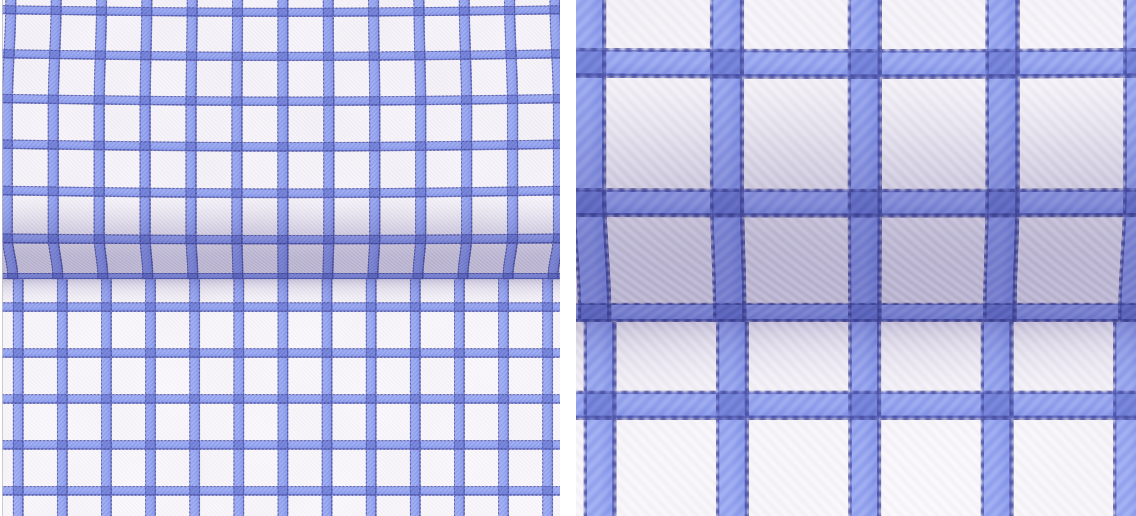
Left, the full canvas; right, a detail of the centre.
Reproduce this texture procedurally as a WebGL 1 fragment shader.

```glsl
precision highp float;
// Blue windowpane check on white twill: a rolled sheet lies over a flat one.
// Each sheet maps the canvas to check coordinates (one unit per repeat), then
// shares one weave function; the roll adds compression, shade and a cast shadow.
uniform vec2 u_resolution;

const float TAU = 6.2831853;
const float CHECKS = 12.35;   // repeats across the canvas
const float FOLD = 6.16;      // fold line, in checks below the top
const float CENTRE = 6.238;   // stripe that stays straight on both sheets

const vec3 WHITE = vec3(0.98, 0.97, 0.99);
const vec3 PALE_BLUE = vec3(0.66, 0.71, 0.96);
const vec3 MID_BLUE = vec3(0.47, 0.54, 0.89);
const vec3 NAVY = vec3(0.27, 0.29, 0.62);
const vec3 SHADE = vec3(0.78, 0.765, 0.86);

float hash(float n) {
  return fract(sin(n * 91.345) * 4375.85);
}

float wave(float t) {
  return 0.5 + 0.5 * sin(TAU * t);
}

// Soft coverage of a line centred on zero.
float line(float d, float halfWidth, float aa) {
  return 1.0 - smoothstep(halfWidth - 0.5 * aa, halfWidth + 0.5 * aa, abs(d));
}

// Signed distance to the nearest stripe of a unit repeat.
float repeatDistance(float k) {
  return fract(k + 0.5) - 0.5;
}

// Stitched border threads: the far side is firmer than the near side.
float borders(float k, float along, float halfWidth, float aa) {
  float d = repeatDistance(k);
  float phase = hash(floor(k + 0.5));
  float dash = wave(along * 12.0 + phase);
  float nearSide = line(d + halfWidth, 0.013, aa) * mix(0.35, 0.95, dash);
  float farSide = line(d - halfWidth, 0.016, aa) * mix(0.55, 1.0, 1.0 - dash);
  return max(nearSide, farSide);
}

// Dyed band with diagonal ribs and a darker far side.
vec3 bandColour(float k, float halfWidth, float rib) {
  float across = repeatDistance(k) / halfWidth;
  float tone = 0.28 + 0.3 * smoothstep(-0.2, 1.0, across) + 0.35 * (rib - 0.5);
  tone += 0.12 * (hash(floor(k + 0.5) + 17.0) - 0.5);
  return mix(PALE_BLUE, MID_BLUE, tone);
}

// Woven cloth at check coordinates k; shade darkens it and deepens the ribs.
vec3 cloth(vec2 k, float shade, float aa) {
  const float WARP = 0.11;
  const float WEFT = 0.092;
  float rib = wave((k.x + k.y) * 10.0);
  float fineTwill = wave((k.x - k.y) * 11.0);
  float mottle = sin(k.x * 2.1 + sin(k.y * 1.3)) * sin(k.y * 1.7 + k.x * 0.6);

  vec3 colour = WHITE - mix(0.025, 0.07, shade) * fineTwill + 0.006 * mottle;
  float warp = line(repeatDistance(k.x), WARP, aa);
  float weft = line(repeatDistance(k.y), WEFT, aa);
  colour = mix(colour, bandColour(k.x, WARP, rib), warp);
  colour = mix(colour, bandColour(k.y, WEFT, rib), weft);
  colour = mix(colour, mix(MID_BLUE, NAVY, 0.12 + 0.22 * rib), warp * weft * 0.8);

  float edge = max(borders(k.x, k.y, WARP, aa), borders(k.y, k.x, WEFT, aa));
  colour = mix(colour, NAVY, 0.85 * edge);
  return colour * mix(vec3(1.0), SHADE, shade);
}

// Rolled sheet: slightly fanned stripes, rows squeezed where it turns under.
vec2 rolledCoords(vec2 p) {
  float spacing = 1.0 + 0.013 * smoothstep(0.0, 2.4, p.y)
                - 0.02 * smoothstep(5.2, 6.1, p.y);
  float row = p.y * 1.037 - 0.25;
  float turn = max(0.0, (p.y - 5.27) / 0.82);
  float sag = 0.06 * (sin(p.x * 0.25) - 0.5) * (1.0 - smoothstep(4.5, 6.0, p.y));
  return vec2((p.x - CENTRE) / spacing,
              row - 0.008 * row * row + 0.23 * turn * turn - sag);
}

// Flat sheet: even spacing, a little narrower across.
vec2 flatCoords(vec2 p) {
  return vec2((p.x - CENTRE) / 0.973, p.y * 0.987 - 6.683);
}

void main() {
  float aa = CHECKS / u_resolution.x;
  vec2 p = vec2(gl_FragCoord.x, u_resolution.y - gl_FragCoord.y) * aa;

  // Shading of the roll and the shadow it casts.
  float rollShade = 0.06 + 0.94 * smoothstep(4.2, 5.8, p.y);
  float castShade = 0.85 * exp(-4.5 * max(0.0, p.y - FOLD));

  vec3 rolled = cloth(rolledCoords(p), rollShade, aa);
  vec3 flatSheet = cloth(flatCoords(p), castShade, aa);
  float below = smoothstep(-0.5 * aa, 0.5 * aa, p.y - FOLD);
  vec3 colour = mix(rolled, flatSheet, below);

  // Bare margin and thin cut edge on the left.
  colour = mix(vec3(1.0), colour, smoothstep(0.04, 0.04 + aa, p.x));
  colour = mix(colour, vec3(0.72), 0.7 * line(p.x - 0.055, 0.012, aa));
  gl_FragColor = vec4(colour, 1.0);
}
```
